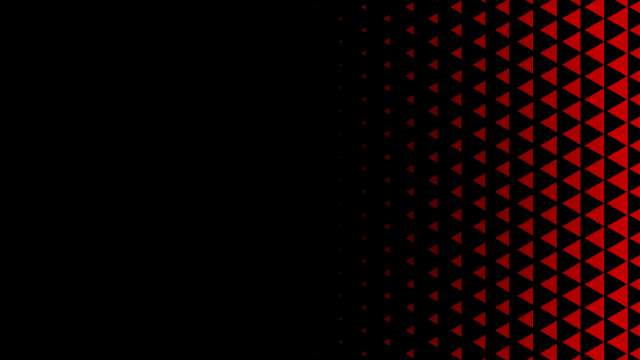
Reproduce this background procedurally as a WebGL 1 fragment shader.

```glsl
precision highp float;
// Staggered columns of red triangles pointing left, growing from specks near
// the middle to a packed mesh at the right, on black. Each column is a repeated
// triangle distance; a radial falloff darkens the red towards the centre.

uniform vec2 u_resolution;

// Signed distance to an equilateral triangle with its tip at the origin,
// opening to the right up to the given width.
float triangleDistance(vec2 p, float width) {
  float slant = dot(vec2(p.x, abs(p.y)), vec2(-0.5, 0.866));
  return max(slant, p.x - width);
}

void main() {
  // One unit is the canvas height
  vec2 p = gl_FragCoord.xy / u_resolution.y;
  float pixel = 1.0 / u_resolution.y;

  // Column index and position, counted from the first speck
  float columnStep = 0.0621;
  float fromStart = p.x - 0.8782;
  float column = floor(fromStart / columnStep);
  float localX = fromStart - column * columnStep;

  // Rows, with odd columns shifted by half a step
  float rowStep = 0.0642;
  float shift = 0.0176 + 0.5 * rowStep * mod(column, 2.0);
  float localY = mod(p.y - shift + 0.5 * rowStep, rowStep) - 0.5 * rowStep;

  // Triangles widen column by column, a little slower at the end
  float width = 0.0035 + column * (0.005 - 0.00006 * column);
  float d = triangleDistance(vec2(localX, localY), width);
  float coverage = clamp(0.5 - d / pixel, 0.0, 1.0) * step(0.0, column);

  // Red brightens away from a dark spot left of the pattern
  float spread = length((p - vec2(0.8, 0.46)) * vec2(1.0, 0.85));
  float red = min(0.82 * spread, 0.77);

  gl_FragColor = vec4(red * coverage, 0.0, 0.0, 1.0);
}
```
